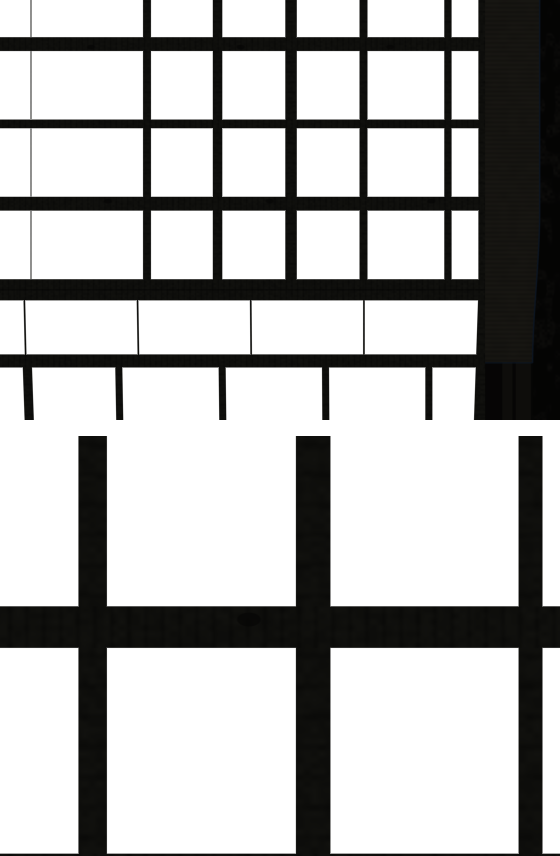
Top: the whole. Bottom: its middle third, enlarged.
This pattern is drawn by a Shadertoy shader. Its source:

```glsl
const vec3 SKY = vec3(1.0);
const vec3 STEEL = vec3(0.058, 0.058, 0.048);
const vec3 WALL = vec3(0.085, 0.080, 0.066);
const vec3 SHADE = vec3(0.022, 0.021, 0.018);
const vec3 BLUE_TRIM = vec3(0.045, 0.085, 0.14);

float hash(vec2 p) {
    return fract(sin(dot(p, vec2(127.1, 311.7))) * 43758.5453);
}

float noise(vec2 p) {
    vec2 i = floor(p), f = fract(p);
    f = f * f * (3.0 - 2.0 * f);
    return mix(mix(hash(i), hash(i + vec2(1, 0)), f.x),
               mix(hash(i + vec2(0, 1)), hash(i + vec2(1, 1)), f.x), f.y);
}

// Coverage of a straight bar, and of everything past an edge
float bar(float x, float centre, float halfWidth, float aa) {
    return smoothstep(aa, -aa, abs(x - centre) - halfWidth);
}

float past(float x, float edge, float aa) {
    return smoothstep(-aa, aa, x - edge);
}

// Square window grid: uneven posts and one thin mullion
float upperPosts(float x, float aa) {
    float centre[5] = float[5](0.350, 0.518, 0.693, 0.8655, 1.0665);
    float halfWidth[5] = float[5](0.0095, 0.0113, 0.0137, 0.0095, 0.0087);
    float cover = bar(x, 0.0738, 0.0011, aa);
    for (int i = 0; i < 5; i++) cover = max(cover, bar(x, centre[i], halfWidth[i], aa));
    return cover;
}

// Clerestory: evenly spaced thin mullions, leaning more to the left
float stripMullions(vec2 p, float aa) {
    float cover = 0.0;
    for (int i = 0; i < 4; i++) {
        float lean = 0.024 - 0.008 * float(i);
        float centre = 0.0595 + 0.269 * float(i) - lean * (p.y - 0.22);
        cover = max(cover, bar(p.x, centre, 0.0020, aa));
    }
    return cover;
}

// Bottom row: one wide post, then a regular run
float lowerPosts(vec2 p, float aa) {
    float cover = bar(p.x + 0.035 * (p.y - 0.06), 0.0675, 0.0110, aa);
    for (int i = 0; i < 4; i++) {
        float lean = 0.018 - 0.006 * float(i);
        float centre = 0.284 + 0.2457 * float(i) - lean * (p.y - 0.06);
        cover = max(cover, bar(p.x, centre, 0.0084, aa));
    }
    return cover;
}

float rails(float y, float aa) {
    float cover = max(bar(y, 0.310, 0.0252, aa), bar(y, 0.1406, 0.0156, aa));
    for (int i = 0; i < 3; i++) {
        float halfWidth = i == 1 ? 0.0104 : 0.0165;
        cover = max(cover, bar(y, 0.515 + 0.190 * float(i), halfWidth, aa));
    }
    return cover;
}

// Small lamps hung along a rail
float lamps(vec2 p, float firstX, float y, float pitch, float aa) {
    float cover = 0.0;
    for (int i = 0; i < 3; i++) {
        vec2 d = (p - vec2(firstX + pitch * float(i), y)) / vec2(1.7, 1.0);
        cover = max(cover, smoothstep(aa, -aa, length(d) - 0.0055));
    }
    return cover;
}

vec3 steelColour(vec2 p, float railCover, float aa) {
    float grain = noise(p * vec2(170.0, 210.0));
    float rib = bar(fract(p.x / 0.0135), 0.5, 0.12, 0.15) * railCover;
    float rivet = bar(fract(p.y / 0.024), 0.5, 0.10, 0.10) * (1.0 - railCover);
    vec3 colour = STEEL * (0.84 + 0.30 * grain - 0.22 * rib - 0.18 * rivet);
    colour *= 1.0 - 0.35 * bar(p.y, 0.310, 0.0018, aa);
    float lamp = max(lamps(p, 0.217, 0.888, 0.356, aa), lamps(p, 0.257, 0.521, 0.385, aa));
    return mix(colour, SHADE, 0.7 * lamp);
}

// Corrugated side wall with blue trim and foliage in shadow
vec3 sideColour(vec2 p, float aa) {
    float corrugation = 0.5 + 0.5 * cos(p.y * 6.2832 / 0.0105);
    vec3 wall = WALL * (0.84 + 0.16 * corrugation + 0.10 * noise(p * 45.0));
    float columns = max(bar(p.x, 1.208, 0.012, aa), bar(p.x, 1.246, 0.018, aa));
    vec3 base = mix(SHADE, WALL * 0.65, columns);
    vec3 colour = mix(base, wall, past(p.y, 0.137, aa));
    colour = mix(colour, BLUE_TRIM, 0.7 * bar(p.y, 0.136, 0.0016, aa));
    float trimX = mix(1.268, 1.285, smoothstep(0.13, 0.5, p.y));
    float leaf = smoothstep(0.45, 0.75, noise(p * vec2(55.0, 32.0)));
    vec3 yard = SHADE * (0.75 + 1.4 * leaf * noise(p * 160.0));
    colour = mix(colour, yard, past(p.x, trimX, aa));
    return mix(colour, BLUE_TRIM, 0.8 * bar(p.x, trimX, 0.0018, aa) * past(p.y, 0.136, aa));
}

void mainImage(out vec4 fragColor, in vec2 fragCoord) {
    vec2 p = fragCoord / iResolution.y;
    float aa = 0.75 / iResolution.y;
    float railCover = rails(p.y, aa);
    float posts = p.y > 0.310 ? upperPosts(p.x, aa)
                : p.y > 0.1406 ? stripMullions(p, aa) : lowerPosts(p, aa);
    float windowEnd = 1.139 - 0.034 * max(0.310 - p.y, 0.0);
    float frame = max(max(railCover, posts), past(p.x, windowEnd, aa));
    vec3 dark = mix(steelColour(p, railCover, aa), sideColour(p, aa), past(p.x, 1.155, aa));
    fragColor = vec4(mix(SKY, dark, frame), 1.0);
}
```
